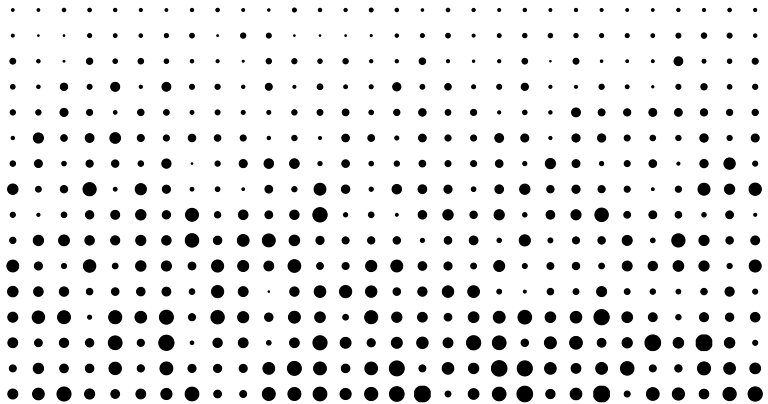
Write a WebGL 2 fragment shader that draws this pattern.

```glsl
#version 300 es
precision highp float;
// Halftone grid of black dots on white, growing larger and more varied toward the bottom.

uniform vec2 u_resolution;
out vec4 fragColor;

float hash(vec2 p) {
    return fract(sin(dot(p, vec2(127.1, 311.7))) * 43758.5453);
}

// Dot radius in cell units; depth runs from 0 at the top row to 1 at the bottom row.
float dotRadius(vec2 cell, float depth) {
    // Sum of three hashes gives a bell-shaped spread around zero.
    float spread = hash(cell) + hash(cell + 37.3) + hash(cell + 81.9) - 1.5;
    float radius = mix(0.082, 0.25, depth);
    radius += spread * mix(0.015, 0.13, sqrt(depth));

    // A few scattered dots stand out from their row.
    float outlier = step(0.98, hash(cell + 153.1));
    radius += 0.1 * outlier * smoothstep(0.0, 0.1, depth);
    return clamp(radius, 0.05, 0.34);
}

// Circle with its sides slightly flattened once it grows large.
float dotDistance(vec2 p, float radius) {
    vec2 side = abs(p);
    return max(length(p) - radius, max(side.x, side.y) - 0.325);
}

void main() {
    // Thirty columns by sixteen rows, centred on the canvas.
    float cellSize = u_resolution.x / 30.0;
    vec2 grid = (gl_FragCoord.xy - 0.5 * u_resolution) / cellSize + vec2(15.0, 8.0);
    vec2 cell = floor(grid);
    vec2 local = fract(grid) - 0.5;

    float depth = clamp(1.0 - cell.y / 15.0, 0.0, 1.0);
    float d = dotDistance(local, dotRadius(cell, depth));

    // Antialias across about one pixel.
    float softness = 0.6 / cellSize;
    float paper = smoothstep(-softness, softness, d);
    fragColor = vec4(vec3(paper), 1.0);
}
```
